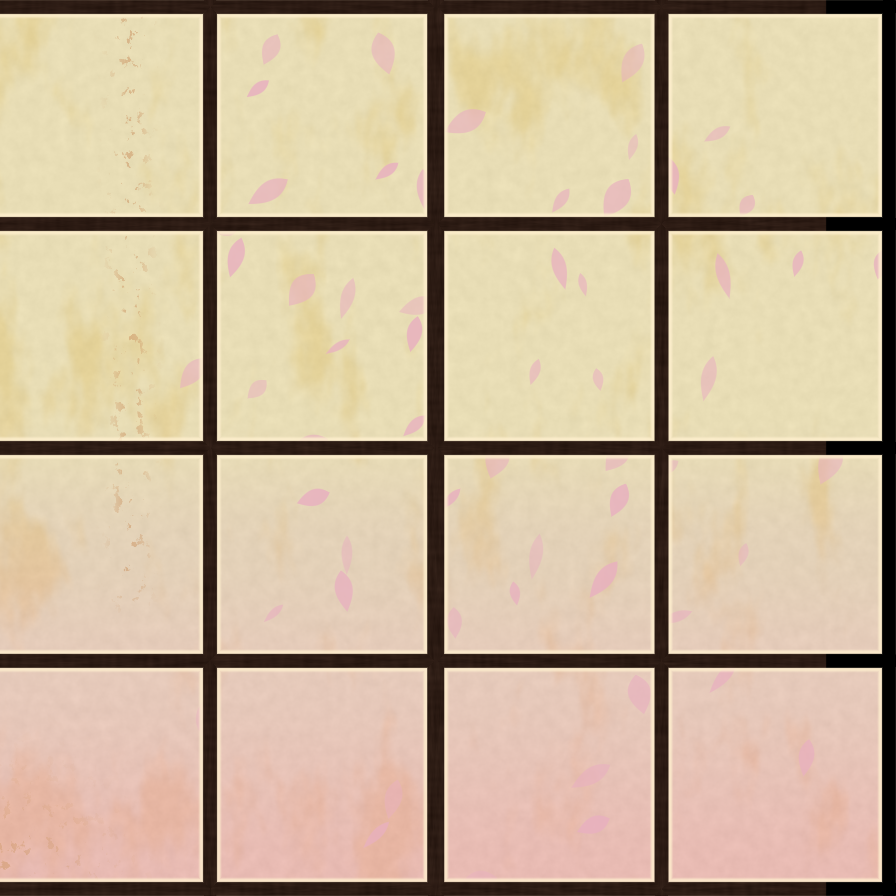
Reproduce this pattern procedurally as a WebGL 2 fragment shader.

```glsl
#version 300 es
precision highp float;
uniform vec2 u_resolution;
out vec4 fragColor;

vec2 hash2(vec2 p) {
  vec3 q = fract(p.xyx * vec3(0.1031, 0.1030, 0.0973));
  q += dot(q, q.yzx + 33.33);
  return fract((q.xx + q.yz) * q.zy);
}

float cornerSlope(vec2 cell, vec2 offset) {
  return dot(hash2(cell + 57.0) * 2.0 - 1.0, offset);
}

float gradientNoise(vec2 p) {
  vec2 i = floor(p), f = fract(p);
  vec2 u = f * f * f * (f * (f * 6.0 - 15.0) + 10.0);
  vec2 e = vec2(1.0, 0.0);
  return mix(mix(cornerSlope(i, f), cornerSlope(i + e, f - e), u.x),
             mix(cornerSlope(i + e.yx, f - e.yx), cornerSlope(i + 1.0, f - 1.0), u.x), u.y);
}

float fbm(vec2 p) {
  float sum = 0.0, amp = 1.0;
  for (int i = 0; i < 4; i++) {
    sum += amp * gradientNoise(p);
    p = p * 2.03 + 17.3;
    amp *= 0.55;
  }
  return sum;
}

// Signed distances to the nearest upright and the nearest crossbar
vec2 barDistance(vec2 uv) {
  float uprights[4] = float[](0.2344, 0.4863, 0.7383, 0.9922);
  float crossbars[5] = float[](0.0078, 0.2624, 0.5, 0.75, 0.9922);
  vec2 d = vec2(1.0);
  for (int i = 0; i < 4; i++)
    d.x = min(d.x, abs(uv.x - uprights[i]) - (i == 1 ? 0.0095 : 0.0078));
  for (int i = 0; i < 5; i++)
    d.y = min(d.y, abs(uv.y - crossbars[i]) - 0.0078);
  return d;
}

// Coverage of leaf-shaped petals, one at most per jittered cell
float petalCover(vec2 uv, float aa) {
  float cover = 0.0;
  vec2 home = floor(uv * 11.0);
  for (int y = -1; y <= 1; y++)
    for (int x = -1; x <= 1; x++) {
      vec2 cell = home + vec2(x, y);
      vec2 jitter = hash2(cell + 3.0), shape = hash2(cell + 91.0), fate = hash2(cell + 140.0);
      vec2 center = (cell + 0.08 + 0.84 * jitter) / 11.0;
      float chance = 1.05 * exp(-5.0 * dot(center - vec2(0.57, 0.56), center - vec2(0.57, 0.56)));
      if (center.x < 0.21 || fate.x > chance) continue;
      float angle = mix(0.25, 1.85, shape.x);
      vec2 axis = vec2(cos(angle), sin(angle)), p = uv - center;
      p = vec2(dot(p, axis), dot(p, vec2(-axis.y, axis.x)));
      float halfLength = mix(0.012, 0.026, shape.y);
      float t = p.x / halfLength;
      float halfWidth = halfLength * mix(0.25, 0.6, fate.y) * (1.0 - t * t) * (1.0 + 0.25 * t);
      float d = max(abs(p.y) - halfWidth, abs(p.x) - halfLength);
      cover = max(cover, (1.0 - smoothstep(-aa, aa, d)) * mix(0.45, 0.85, jitter.y));
    }
  return cover;
}

// Aged paper fading from cream to rose, with stains and flecks
vec3 paperColor(vec2 uv) {
  vec3 rose = mix(vec3(0.91, 0.73, 0.70), vec3(0.90, 0.79, 0.73), smoothstep(0.0, 0.26, uv.y));
  vec3 color = mix(rose, vec3(0.89, 0.82, 0.72), smoothstep(0.22, 0.4, uv.y));
  color = mix(color, vec3(0.91, 0.867, 0.71), smoothstep(0.38, 0.54, uv.y));
  float stain = smoothstep(0.02, 0.6, fbm(uv * vec2(13.0, 6.0)) + 0.18 * exp(-uv.x * 35.0));
  vec3 ochre = mix(vec3(0.90, 0.69, 0.59), vec3(0.88, 0.79, 0.52), smoothstep(0.1, 0.6, uv.y));
  color = mix(color, ochre, 0.6 * stain);
  color += 0.025 * fbm(uv * 65.0);
  float flecks = smoothstep(0.25, 0.4, fbm(uv * vec2(80.0, 65.0)));
  float wornBand = exp(-pow((uv.x - 0.145) / 0.02, 2.0)) * smoothstep(0.3, 0.36, uv.y);
  float wornCorner = exp(-dot(uv, uv) * 90.0);
  return mix(color, vec3(0.80, 0.59, 0.40), 0.55 * flecks * max(wornBand, wornCorner));
}

vec3 woodColor(vec2 uv, bool upright) {
  vec2 along = upright ? uv.yx : uv;
  float grain = fbm(along * vec2(22.0, 190.0));
  float ticks = gradientNoise(along * vec2(150.0, 25.0));
  return vec3(0.17, 0.105, 0.075) + vec3(0.05, 0.04, 0.035) * (grain + 0.6 * ticks);
}

void main() {
  vec2 uv = gl_FragCoord.xy / u_resolution;
  float aa = 0.8 / min(u_resolution.x, u_resolution.y);
  vec2 bars = barDistance(uv);
  float d = min(bars.x, bars.y);

  vec3 color = paperColor(uv);
  color = mix(color, vec3(0.91, 0.69, 0.75), petalCover(uv, aa));

  // Pale rim where the paper meets the frame
  color = mix(color, vec3(1.0, 0.94, 0.81), 0.8 * (1.0 - smoothstep(0.002, 0.006, d)));

  // Wooden frame, blackened at the right side
  vec3 wood = woodColor(uv, bars.x < bars.y);
  wood *= 1.0 - smoothstep(0.922 - aa, 0.922 + aa, uv.x);
  color = mix(color, wood, 1.0 - smoothstep(-aa, aa, d));
  fragColor = vec4(clamp(color, 0.0, 1.0), 1.0);
}
```
